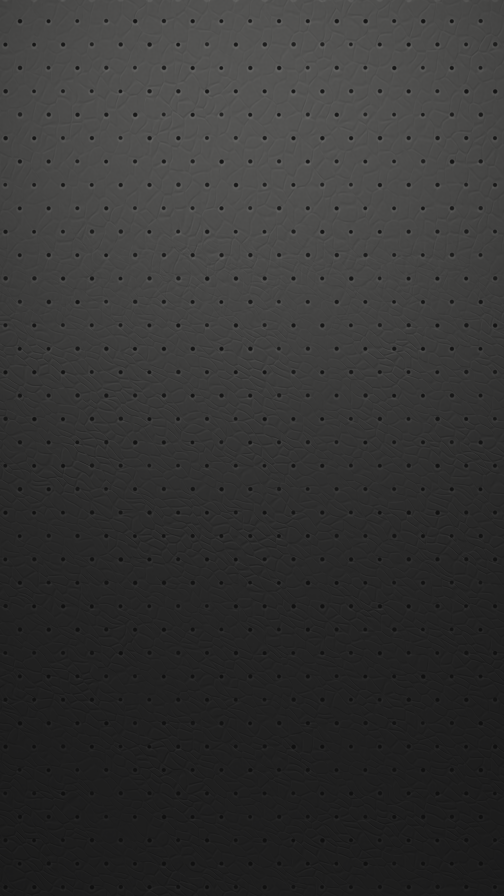
Give the GLSL for this texture, as a WebGL 1 fragment shader.

```glsl
precision highp float;
// Dark perforated leather: staggered pinholes over creased grain, lit from above.

uniform vec2 u_resolution;

// Lengths are fractions of the canvas width, measured from the top left.
const vec2 HOLE_PITCH = vec2(0.05714, 0.04644);
const vec2 FIRST_HOLE = vec2(0.0394, 0.0417);
const float HOLE_RADIUS = 0.0046;
const float HOLE_SOFTNESS = 0.0022;
const float RIM_LIGHT = 0.16;

const vec3 SHADE_COLOR = vec3(0.113, 0.113, 0.114);
const vec3 GLOW_COLOR = vec3(0.222, 0.221, 0.215);
const vec3 HOLE_COLOR = vec3(0.045);
const float GLOW_CENTER = 0.10;
const float GLOW_SPREAD = 0.43;
const float SIDE_FALLOFF = 0.24;

const vec2 UPPER_CELLS = vec2(44.0, 30.0);
const vec2 LOWER_CELLS = vec2(40.0, 58.0);
const float LOWER_SLANT = 0.45;
const float CREASE_WIDTH = 0.28;
const float RELIEF_STEP = 0.0026;
const float RELIEF_STRENGTH = 0.17;
const float GRAIN_STRENGTH = 0.035;

vec2 hash2(vec2 p) {
  p = vec2(dot(p, vec2(127.1, 311.7)), dot(p, vec2(269.5, 183.3)));
  return fract(sin(p) * 43758.54);
}

float cornerSlope(vec2 cell, vec2 offset) {
  return dot(hash2(cell) * 2.0 - 1.0, offset);
}

float gradientNoise(vec2 p) {
  vec2 i = floor(p);
  vec2 f = fract(p);
  vec2 u = f * f * f * (f * (f * 6.0 - 15.0) + 10.0);
  vec2 e = vec2(0.0, 1.0);
  float low = mix(cornerSlope(i, f), cornerSlope(i + e.yx, f - e.yx), u.x);
  float high = mix(cornerSlope(i + e, f - e), cornerSlope(i + e.yy, f - e.yy), u.x);
  return mix(low, high, u.y);
}

// Gap between the two nearest cell points: zero along the creases.
float cellGap(vec2 p) {
  vec2 i = floor(p);
  vec2 f = fract(p);
  float nearest = 8.0;
  float second = 8.0;
  for (int y = -1; y <= 1; y++) {
    for (int x = -1; x <= 1; x++) {
      vec2 cell = vec2(float(x), float(y));
      float d = length(cell + hash2(i + cell) - f);
      second = min(second, max(nearest, d));
      nearest = min(nearest, d);
    }
  }
  return second - nearest;
}

// Upright creases near the top blend into slanted ones lower down.
float leatherHeight(vec2 p, float depth) {
  vec2 warp = vec2(gradientNoise(p * 23.0), gradientNoise(p * 23.0 + 37.0));
  vec2 q = p + 0.018 * warp;
  float upper = smoothstep(0.0, CREASE_WIDTH, cellGap(q * UPPER_CELLS));
  vec2 slanted = vec2(q.x, q.y - LOWER_SLANT * q.x);
  float lower = smoothstep(0.0, CREASE_WIDTH, cellGap(slanted * LOWER_CELLS));
  return mix(upper, lower, smoothstep(0.2, 0.45, depth));
}

void main() {
  float pixel = 1.0 / u_resolution.x;
  vec2 p = vec2(gl_FragCoord.x, u_resolution.y - gl_FragCoord.y) * pixel;
  float depth = 1.0 - gl_FragCoord.y / u_resolution.y;

  // Broad glow near the top, fading to the sides and below
  float side = 2.0 * p.x - 1.0;
  float fall = (depth - GLOW_CENTER) / GLOW_SPREAD;
  float glow = exp(-fall * fall) * (1.0 - SIDE_FALLOFF * side * side);
  vec3 color = SHADE_COLOR * (1.0 - 0.08 * side * side) + GLOW_COLOR * glow;

  // Crease relief, with patches of smoother hide
  float slope = leatherHeight(p, depth)
              - leatherHeight(p - vec2(0.3, 1.0) * RELIEF_STEP, depth);
  float wear = clamp(0.75 + 0.9 * gradientNoise(p * 7.0), 0.25, 1.2);
  wear *= mix(0.55, 1.0, smoothstep(0.1, 0.45, depth));
  float grain = gradientNoise(p * 150.0) + 0.6 * gradientNoise(p * 45.0);
  color *= 1.0 + RELIEF_STRENGTH * wear * slope + GRAIN_STRENGTH * grain;

  // Staggered holes: every second row shifts by half a pitch
  float row = floor((p.y - FIRST_HOLE.y) / HOLE_PITCH.y + 0.5);
  float shift = 0.5 * mod(row, 2.0);
  float column = floor((p.x - FIRST_HOLE.x) / HOLE_PITCH.x - shift + 0.5);
  vec2 center = FIRST_HOLE + vec2(column + shift, row) * HOLE_PITCH;
  vec2 variation = hash2(vec2(column, row) + 11.0) - 0.5;
  vec2 d = p - center - variation * 0.0008;
  float radius = HOLE_RADIUS * (1.0 + 0.16 * variation.x);
  float soft = max(HOLE_SOFTNESS, pixel * 0.6);

  // Lit lower rim, then the dark opening
  float rim = 1.0 - smoothstep(radius, radius + 2.0 * soft, length(d - vec2(0.0, 0.0018)));
  color *= 1.0 + RIM_LIGHT * rim;
  float hole = 1.0 - smoothstep(radius - soft, radius + 0.5 * soft, length(d));
  color = mix(color, HOLE_COLOR + 0.1 * color, hole * (0.9 + 0.15 * variation.y));

  gl_FragColor = vec4(color, 1.0);
}
```
